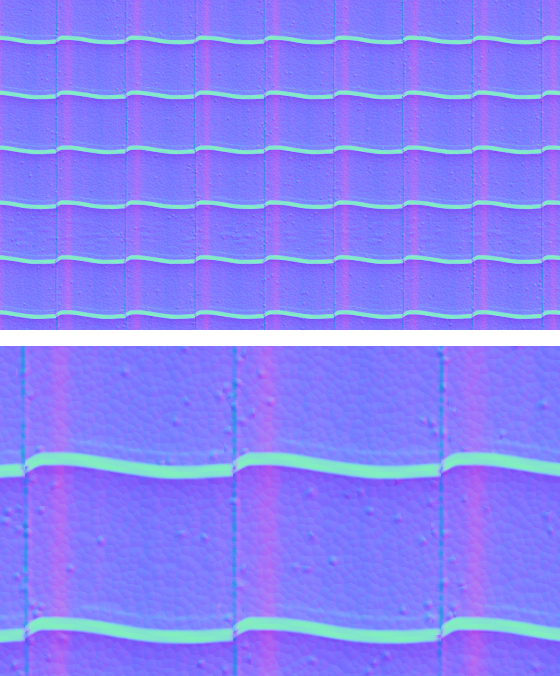
Top, the full canvas; bottom, a detail of the centre.
A Shadertoy shader for this texture map:

```glsl
const vec2 TILE = vec2(0.2102, 0.1664);    // size in canvas heights
const vec2 ORIGIN = vec2(0.1704, 0.0465);  // first seam and first lip

float hash(vec2 p) {
    vec3 q = fract(p.xyx * vec3(0.1031, 0.1030, 0.0973));
    q += dot(q, q.yzx + 33.33);
    return fract((q.x + q.y) * q.z);
}

float bell(float x, float width) {
    return exp(-x * x / (width * width));
}

// Cellular noise: xy = offset from the nearest point, z = its random id
vec3 nearestCell(vec2 p) {
    vec2 base = floor(p);
    vec3 nearest = vec3(9.0);
    for (int j = -1; j <= 1; j++)
    for (int i = -1; i <= 1; i++) {
        vec2 cell = base + vec2(i, j);
        vec2 point = cell + vec2(hash(cell), hash(cell + 71.3));
        vec2 offset = p - point;
        if (dot(offset, offset) < dot(nearest.xy, nearest.xy))
            nearest = vec3(offset, hash(cell + 19.7));
    }
    return nearest;
}

// Slope of soft domes; only cells whose id passes the threshold are raised
vec2 domeSlope(vec2 p, float threshold, float sharpness) {
    vec3 c = nearestCell(p);
    return c.xy * exp(-sharpness * dot(c.xy, c.xy)) * step(threshold, c.z);
}

// Wavy lower edge: a crest by the seam sinking into a shallow pan
float lipCurve(float u) {
    float crest = smoothstep(-0.06, 0.09, u) * (1.0 - smoothstep(0.15, 0.72, u));
    return 0.0135 * crest - 0.0065 + 0.002 * smoothstep(0.8, 1.0, u);
}

// Rolled profile across one tile
vec2 profileSlope(float u, float strength) {
    float roll = bell(u - 0.17, 0.05) * strength;
    float shoulder = bell(u - 0.09, 0.07);
    float pan = bell(u - 0.62, 0.2);
    return vec2(0.04 + 0.30 * roll + 0.06 * shoulder - 0.08 * pan,
                -0.05 - 0.07 * roll - 0.03 * shoulder);
}

// Shading along the height: above = distance over a lip, below = under one
float courseSlope(float above, float below, float u) {
    float shade = -0.34 * exp(-max(below - 0.006, 0.0) / 0.018);
    float rise = 0.13 * exp(-above / 0.03);
    float ledge = 0.17 * bell(above - 0.019, 0.0026) * smoothstep(0.12, 0.3, u);
    return shade + rise + ledge;
}

// Faint vertical runs, different on each tile
float streakSlope(float u, float phase) {
    float wave = sin(u * 31.0 + phase) + sin(u * 53.0 + phase * 2.3);
    return 0.022 * wave * sin(u * 11.0 + phase * 1.7);
}

// Fine grain, broad unevenness and scattered grit
vec2 surfaceSlope(vec2 p, float nearSeam) {
    vec2 grain = 0.22 * domeSlope(p * 125.0, 0.0, 2.0);
    vec2 uneven = 0.07 * domeSlope(p * vec2(38.0, 52.0), 0.0, 3.0);
    vec2 grit = 1.6 * domeSlope(p * 85.0, 0.965 - 0.2 * nearSeam, 9.0);
    return grain + uneven + grit;
}

void mainImage(out vec4 fragColor, in vec2 fragCoord) {
    vec2 p = fragCoord / iResolution.y;
    vec2 grid = (p - ORIGIN) / TILE;
    float u = fract(grid.x);
    float course = (p.y - ORIGIN.y - lipCurve(u)) / TILE.y;
    vec2 tile = vec2(floor(grid.x), floor(course));
    float v = fract(course);
    float above = v * TILE.y;
    float below = (1.0 - v) * TILE.y;
    float lipDistance = min(above, below);
    float tileRandom = hash(tile + 40.0);

    // Seams shift slightly from course to course
    float seamColumn = floor(grid.x + 0.5);
    float shift = (hash(vec2(seamColumn, tile.y) + 11.0) - 0.5) * 0.005;
    float seamOffset = (grid.x - seamColumn) * TILE.x - shift;
    float nearSeam = bell(seamOffset, 0.014);
    float seamBreak = 0.65 + 0.35 * sin(p.y * 310.0 + 3.0 * sin(p.y * 127.0 + seamColumn));
    float seam = bell(seamOffset, 0.0021) * seamBreak;

    // Tile body
    vec2 slope = profileSlope(u, 0.75 + 0.4 * tileRandom);
    slope.y += courseSlope(above, below, u);
    slope.x += streakSlope(u, tileRandom * 40.0) * smoothstep(0.0, 0.3, v);
    slope += surfaceSlope(p, nearSeam);

    // Horizontal dents, strongest along one worn course
    float worn = mix(0.12 * tileRandom, 0.6, 1.0 - step(0.5, abs(tile.y - 1.0)));
    float wearZone = bell(v - 0.45, 0.28) * worn;
    slope += wearZone * domeSlope(p * vec2(22.0, 60.0), 0.55, 5.0) * vec2(0.4, 1.0);

    // Seam groove with a lit right edge
    slope += vec2(-0.85, 0.22) * seam;
    slope.x += 0.2 * bell(seamOffset - 0.0045, 0.0025);

    // Bright lip, pinched where it meets a seam
    float lip = 1.0 - smoothstep(0.0032, 0.0085, lipDistance);
    float knot = bell(seamOffset, 0.004) * bell(lipDistance, 0.008);
    float lipSteepness = 1.5 + 0.25 * sin(p.x * 90.0 + tile.y * 2.0);
    slope = mix(slope, vec2(0.05, lipSteepness), lip * (1.0 - 0.75 * knot));
    slope += knot * vec2(0.4, -0.25);

    vec3 normal = normalize(vec3(slope, 1.0));
    fragColor = vec4(0.5 + 0.5 * normal, 1.0);
}
```
